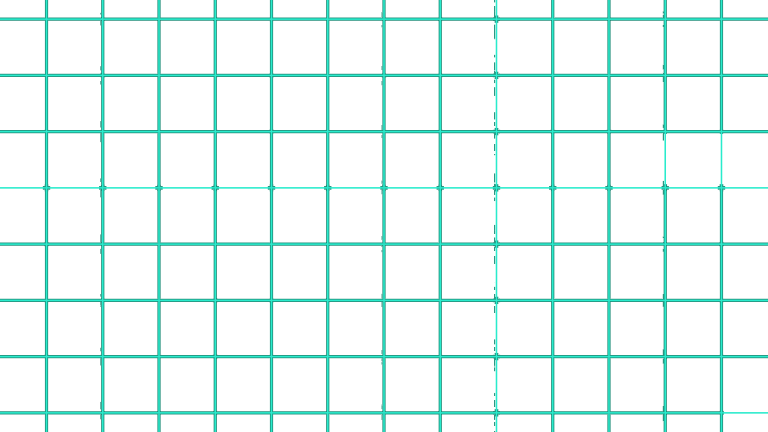
Write a Shadertoy shader that draws this pattern.

```glsl
#define PITCH 0.1302        // grid spacing, in canvas heights
#define CORE 0.0018         // half width of the bright core
#define RIM 0.0037          // half width of the dark rim
#define KNOT 0.0085         // arm length of the crossing marks
#define BARE_COLUMN 8.0     // column drawn without its rim
#define BARE_ROW 4.0        // row drawn without its rim
#define DASH_RATE 9.0       // dash noise cycles per cell
#define PAPER vec3(1.0)
#define CORE_COLOR vec3(0.16, 0.92, 0.80)
#define RIM_COLOR vec3(0.12, 0.55, 0.47)

float hash(float n) {
    return fract(sin(n * 127.1) * 4375.85);
}

// One-dimensional gradient noise, roughly -0.5 to 0.5
float gradientNoise(float x) {
    float i = floor(x), f = x - i;
    float a = (hash(i) * 2.0 - 1.0) * f;
    float b = (hash(i + 1.0) * 2.0 - 1.0) * (f - 1.0);
    return mix(a, b, f * f * f * (f * (f * 6.0 - 15.0) + 10.0));
}

// Share of a pixel centred at d that lies between lo and hi
float band(float d, float lo, float hi, float px) {
    return clamp(min(hi, d + 0.5 * px) - max(lo, d - 0.5 * px), 0.0, px) / px;
}

float stroke(float d, float halfWidth, float px) {
    return band(d, -halfWidth, halfWidth, px);
}

void mainImage(out vec4 fragColor, in vec2 fragCoord) {
    float px = 1.0 / iResolution.y;
    vec2 p = (fragCoord - 0.5 * iResolution.xy) * px;

    // Nearest column and row, and the signed distance to each
    vec2 grid = p / PITCH + vec2(6.0, 3.5);
    vec2 line = floor(grid + 0.5);
    vec2 cell = floor(grid);
    vec2 d = (grid - line) * PITCH;

    // Lines and segments that lose their rim
    bool bareColumn = line.x == BARE_COLUMN;
    bool bareRow = line.y == BARE_ROW;
    bool bareX = bareColumn || (line.x > 10.5 && cell.y == BARE_ROW);
    bool bareY = bareRow || (line.y == 0.0 && cell.x > 11.5);

    float rim = max(bareX ? 0.0 : stroke(d.x, RIM, px),
                    bareY ? 0.0 : stroke(d.y, RIM, px));

    // Small dark crosses, larger on the bare lines
    float size = 0.5 + 0.2 * hash(line.x + line.y * 13.0);
    float arm = KNOT * (bareRow || bareColumn ? 1.0 : size);
    float knot = max(stroke(d.x, RIM + 0.0005, px) * stroke(d.y, arm, px),
                     stroke(d.y, RIM + 0.0005, px) * stroke(d.x, arm, px));
    rim = max(rim, knot);

    // Broken dashes left of worn columns, gathered around the crossings
    bool worn = bareColumn || mod(line.x, 5.0) == 1.0;
    if (worn) {
        float n = gradientNoise(grid.y * DASH_RATE + line.x * 17.0);
        float reach = (bareColumn ? 0.046 : 0.022) * (0.6 + 0.6 * hash(line.x * 3.0 + line.y));
        float dash = stroke(d.y, reach, px) * smoothstep(-0.08, -0.02, n);
        rim = max(rim, dash * band(d.x, -0.0056, -0.0030, px));
    }

    float core = max(stroke(d.x, CORE, px), stroke(d.y, CORE, px));
    vec3 color = mix(PAPER, RIM_COLOR, rim);
    color = mix(color, CORE_COLOR, core);
    fragColor = vec4(color, 1.0);
}
```
